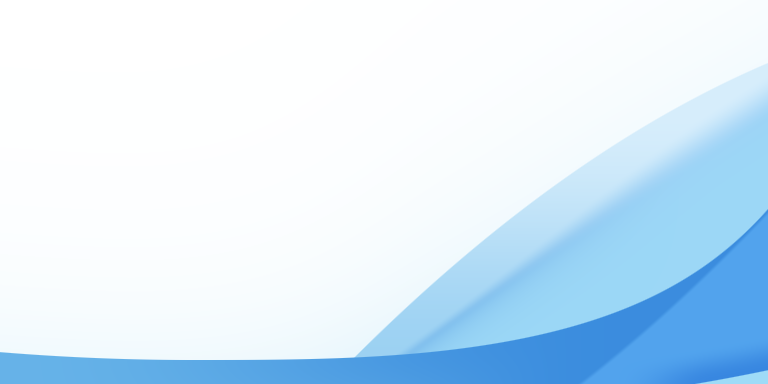
Reproduce this background procedurally as a Shadertoy shader.

```glsl
// Draws a pale backdrop with translucent blue petals sweeping over a curved wave.

// Colours
const vec3 PAPER       = vec3(1.00, 1.00, 1.00);
const vec3 MIST        = vec3(0.91, 0.965, 0.99);
const vec3 VEIL_LOW    = vec3(0.61, 0.82, 0.95);
const vec3 VEIL_HIGH   = vec3(0.84, 0.93, 0.985);
const vec3 PETAL       = vec3(0.61, 0.845, 0.965);
const vec3 FOLD_LOW    = vec3(0.47, 0.72, 0.92);
const vec3 FOLD_HIGH   = vec3(0.62, 0.82, 0.965);
const vec3 WAVE_LEFT   = vec3(0.40, 0.70, 0.91);
const vec3 WAVE_RIGHT  = vec3(0.23, 0.55, 0.87);
const vec3 BLADE       = vec3(0.32, 0.64, 0.93);
const vec3 BLADE_SHADE = vec3(0.22, 0.53, 0.88);
const vec3 CORNER      = vec3(0.62, 0.86, 0.97);

// Curve starts (canvas height = 1) and their slope and bend
const vec2 VEIL_START   = vec2(0.924, 0.070);
const vec2 VEIL_CURVE   = vec2(0.996, -0.264);
const vec2 FOLD_START   = vec2(1.070, 0.085);
const vec2 FOLD_CURVE   = vec2(0.731, -0.044);
const vec2 BLADE_START  = vec2(1.510, 0.000);
const vec2 BLADE_CURVE  = vec2(0.773, 0.287);
const vec2 CORNER_START = vec2(1.810, 0.000);
const vec2 CORNER_CURVE = vec2(0.170, 0.100);
const float WAVE_LEVEL  = 0.0625;
const float WAVE_TROUGH = 0.5;

float parabola(float x, vec2 start, vec2 curve) {
    float t = x - start.x;
    return start.y + t * (curve.x + t * curve.y);
}

float waveHeight(float x) {
    float left = max(WAVE_TROUGH - x, 0.0);
    float right = max(x - WAVE_TROUGH, 0.0);
    return WAVE_LEVEL + 0.082 * left * left
         + 0.086 * pow(right, 3.0) + 0.004 * pow(right, 8.0);
}

// Antialiased coverage of the region where depth is positive
float cover(float depth) {
    return clamp(0.5 + depth / max(fwidth(depth), 1e-5), 0.0, 1.0);
}

void mainImage(out vec4 fragColor, in vec2 fragCoord) {
    vec2 p = fragCoord / iResolution.y;
    p.x *= 2.0 * iResolution.y / iResolution.x;

    // Signed depth below each curve
    float veil = parabola(p.x, VEIL_START, VEIL_CURVE) - p.y;
    float fold = parabola(p.x, FOLD_START, FOLD_CURVE) - p.y;
    float wave = waveHeight(p.x) - p.y;
    float blade = parabola(p.x, BLADE_START, BLADE_CURVE) - p.y;
    float corner = parabola(p.x, CORNER_START, CORNER_CURVE) - p.y;

    // Backdrop mist gathers toward the wave and the outer petal
    float mist = 0.62 * exp(4.5 * min(wave, 0.0))
               + 0.42 * exp(3.0 * min(veil, 0.0)) * smoothstep(0.2, 1.2, p.x);
    vec3 color = mix(PAPER, MIST, min(mist, 1.0));

    // Pale outer petal, deeper at its foot
    float rise = smoothstep(0.05, 0.72, p.y);
    vec3 petal = mix(VEIL_LOW, VEIL_HIGH, rise);

    // Inner petal with a shaded fold that softens as it climbs
    float blur = mix(0.025, 0.085, smoothstep(1.1, 1.9, p.x));
    vec3 shade = mix(FOLD_LOW, FOLD_HIGH, smoothstep(1.1, 1.9, p.x));
    float inside = max(fold, 0.0);
    vec3 inner = mix(PETAL, shade, 0.85 * exp(-inside / (0.45 * blur + 0.035)));
    petal = mix(petal, inner, smoothstep(-blur, 0.5 * blur, fold));
    color = mix(color, petal, cover(veil));

    // Deep wave, darkening to the right
    vec3 water = mix(WAVE_LEFT, WAVE_RIGHT, smoothstep(0.0, 1.65, p.x));
    water = mix(water, WAVE_LEFT, 0.25 * smoothstep(0.0, 0.12, wave) * smoothstep(1.5, 0.9, p.x));

    // Bright blade, shaded just above the pale corner
    vec3 bladeColor = mix(BLADE, BLADE_SHADE, smoothstep(-0.09, -0.005, corner) * smoothstep(1.6, 1.85, p.x));
    water = mix(water, bladeColor, smoothstep(-0.006, 0.010, blade));
    water = mix(water, CORNER, cover(corner) * step(CORNER_START.x, p.x));
    color = mix(color, water, cover(wave));

    fragColor = vec4(color, 1.0);
}
```
